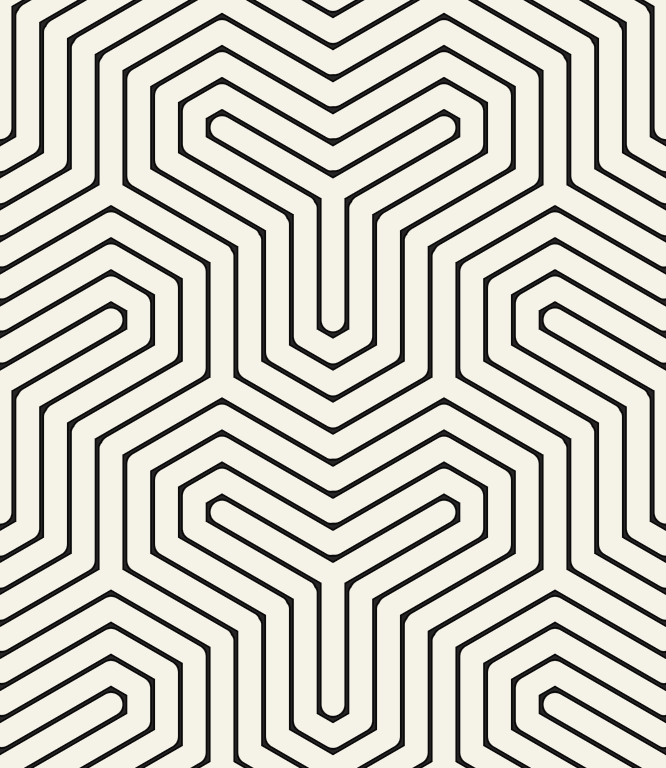
This pattern is drawn by a WebGL 1 fragment shader. Its source:

```glsl
precision highp float;
// Interlocking three-armed labyrinth: nested hexagonal outlines around a lattice of Y shapes.

uniform vec2 u_resolution;

const float ROOT3 = 1.7320508;
const float FILLET = 0.22;

float roundMax(float a, float b) {
  float h = max(FILLET - abs(a - b), 0.0) / FILLET;
  return max(a, b) + 0.25 * FILLET * h * h;
}

float roundMin(float a, float b) {
  return -roundMax(-a, -b);
}

// Hexagonal distance to a downward arm: x has sharp corners, y rounded ones.
vec2 armDistance(vec2 p) {
  p.y -= clamp(p.y, -8.0 / ROOT3, 0.0);
  p = abs(p);
  float side = p.x;
  float slope = 0.5 * (p.x + ROOT3 * p.y);
  float farSlope = slope - p.x;
  return vec2(max(side, slope),
              roundMax(roundMax(side, slope), farSlope));
}

// Distance to the Y: x sharp, y rounded at convex corners, z rounded at notches.
vec3 tripodDistance(vec2 p) {
  mat2 thirdTurn = mat2(-0.5, 0.5 * ROOT3, -0.5 * ROOT3, -0.5);
  vec2 a = armDistance(p);
  p = thirdTurn * p;
  vec2 b = armDistance(p);
  p = thirdTurn * p;
  vec2 c = armDistance(p);
  return vec3(min(a.x, min(b.x, c.x)),
              min(a.y, min(b.y, c.y)),
              roundMin(roundMin(a.x, b.x), c.x));
}

// Distances to the nearest Y of the triangular lattice.
vec3 latticeDistance(vec2 p) {
  float period = 24.0 / ROOT3;
  vec3 nearest = vec3(100.0);
  for (int i = -1; i <= 1; i++) {
    float column = floor(p.x / 12.0 + 0.5) + float(i);
    float stagger = 0.5 * (column + 1.0);
    float row = floor(p.y / period - stagger + 0.5);
    for (int j = -1; j <= 1; j++) {
      vec2 center = vec2(12.0 * column, period * (row + float(j) + stagger));
      vec3 d = tripodDistance(p - center);
      if (d.x < nearest.x) nearest = d;
    }
  }
  return nearest;
}

void main() {
  // One unit is the spacing between neighbouring lines.
  float pixel = 24.0 / u_resolution.x;
  vec2 p = (gl_FragCoord.xy - 0.5 * u_resolution) * pixel;
  vec3 d = latticeDistance(p);

  // Each stroke is filleted only on the inside of its bends.
  float level = floor(d.x) + 0.5;
  float stroke = max(level - d.y, d.z - level) - 0.088;
  float coverage = clamp(0.5 - stroke / pixel, 0.0, 1.0);

  // Black edges with a slightly lighter core.
  vec3 ink = mix(vec3(0.04), vec3(0.15, 0.14, 0.14), smoothstep(0.045, 0.08, -stroke));
  gl_FragColor = vec4(mix(vec3(0.96, 0.95, 0.91), ink, coverage), 1.0);
}
```
